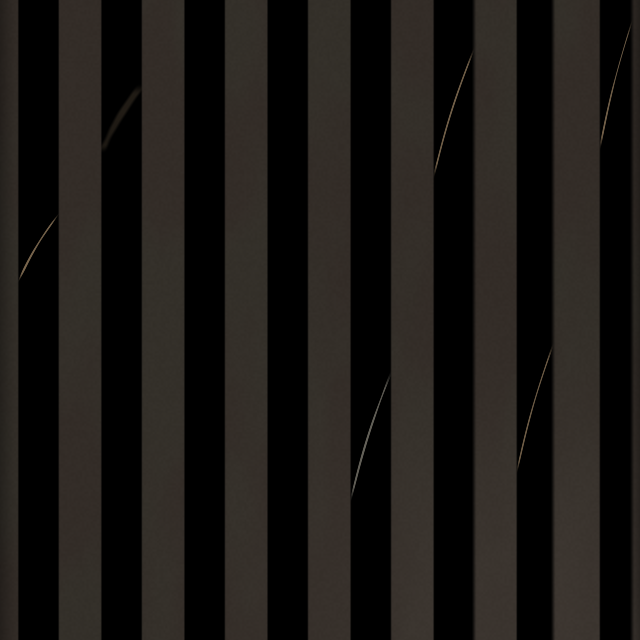
This pattern is drawn by a WebGL 1 fragment shader. Its source:

```glsl
precision highp float;

uniform vec2 u_resolution;

// Slat layout, in canvas widths
const float PITCH = 0.1298;
const float FIRST_GROOVE = 0.0286;
const float GROOVE_WIDTH = 0.0632;
const float RIGHT_NARROWING = 0.0125;
const float EDGE_SOFTNESS = 0.0018;
const float WORN_SOFTNESS = 0.0045;

// Veins: foot heights for even and odd grooves, then rise
const vec2 LEFT_FEET = vec2(0.560, 0.762);
const vec2 RIGHT_FEET = vec2(0.240, 0.724);
const float FOOT_DRIFT = 0.022;
const float LEFT_RISE = 0.106;
const float RIGHT_RISE = 0.200;
const float VEIN_BEND = 0.07;
const float VEIN_HALF_WIDTH = 0.0013;
const float GHOST_HALF_WIDTH = 0.0045;
const float GHOST_STRENGTH = 0.28;

// Colours
const vec3 SLAT_COLOR = vec3(0.200, 0.174, 0.154);
const vec3 SLAT_LIGHT = vec3(0.238, 0.212, 0.190);
const vec3 SLAT_OLIVE = vec3(0.190, 0.178, 0.152);
const vec3 WARM_VEIN = vec3(0.44, 0.37, 0.28);
const vec3 COOL_VEIN = vec3(0.36, 0.35, 0.32);
const float GRAIN_CELLS = 300.0;
const float GRAIN_AMOUNT = 0.012;

float hash(vec2 p) {
  vec3 q = fract(vec3(p.xyx) * 0.1031);
  q += dot(q, q.yzx + 33.33);
  return fract((q.x + q.y) * q.z);
}

float valueNoise(vec2 p) {
  vec2 cell = floor(p);
  vec2 f = fract(p);
  f = f * f * (3.0 - 2.0 * f);
  float low = mix(hash(cell), hash(cell + vec2(1.0, 0.0)), f.x);
  float high = mix(hash(cell + vec2(0.0, 1.0)), hash(cell + 1.0), f.x);
  return mix(low, high, f.y);
}

float cloudNoise(vec2 p) {
  float sum = 0.0;
  float weight = 0.5;
  for (int octave = 0; octave < 3; octave++) {
    sum += weight * valueNoise(p);
    p = p * 2.0 + 7.3;
    weight *= 0.5;
  }
  return sum / 0.875;
}

vec3 slatColor(vec2 uv) {
  // Broad stains, lighter towards the lower right
  float stain = cloudNoise(uv * vec2(9.0, 4.0));
  float glow = (1.0 - smoothstep(0.0, 0.55, uv.y)) * smoothstep(0.1, 0.9, uv.x);
  vec3 color = mix(SLAT_COLOR, SLAT_OLIVE, smoothstep(0.45, 0.75, stain));
  color = mix(color, SLAT_LIGHT, 0.8 * glow + 0.25 * smoothstep(0.55, 0.3, 1.0 - stain));

  // Fine grain and dim outer margins
  color += GRAIN_AMOUNT * (valueNoise(uv * GRAIN_CELLS) - 0.5);
  float margin = smoothstep(-0.03, 0.035, uv.x) * smoothstep(-0.02, 0.025, 1.0 - uv.x);
  return color * mix(0.45, 1.0, margin);
}

vec3 veinColor(float groove, float x, float y, float width, float pixel) {
  float onRight = step(3.5, groove);
  float odd = mod(groove, 2.0);
  float present = max(onRight, 1.0 - step(1.5, groove));
  float ghost = 1.0 - step(0.5, abs(groove - 1.0));

  // Height along the vein and its slightly bowed path across the groove
  vec2 feet = mix(LEFT_FEET, RIGHT_FEET + FOOT_DRIFT * (groove - 5.0), onRight);
  float rise = mix(LEFT_RISE, RIGHT_RISE, onRight);
  float t = (y - mix(feet.x, feet.y, odd)) / rise;
  float along = clamp(t, 0.0, 1.0);
  float path = width * (along - VEIN_BEND * sin(3.14159 * along));
  float distanceToVein = abs(x - path) * rise / length(vec2(width, rise));

  // Tapered stroke with faded tips
  float taper = 0.6 + 0.7 * valueNoise(vec2(along * 5.0, groove * 3.7));
  float halfWidth = taper * mix(VEIN_HALF_WIDTH, GHOST_HALF_WIDTH, ghost);
  float blur = max(0.5 * pixel, mix(0.0008, 0.003, ghost));
  float stroke = 1.0 - smoothstep(halfWidth - blur, halfWidth + blur, distanceToVein);
  stroke *= smoothstep(-0.02, 0.12, t) * (1.0 - smoothstep(0.85, 1.02, t));

  float cool = 1.0 - step(0.5, abs(groove - 4.0));
  float strength = mix(1.0, GHOST_STRENGTH, ghost) * (0.7 + 0.3 * taper);
  return present * stroke * strength * mix(WARM_VEIN, COOL_VEIN, cool);
}

void main() {
  vec2 uv = gl_FragCoord.xy / u_resolution;
  float pixel = 1.0 / min(u_resolution.x, u_resolution.y);

  // Each cell holds one groove with slat on both sides
  float groove = floor((uv.x - FIRST_GROOVE) / PITCH + 0.25);
  float x = uv.x - FIRST_GROOVE - groove * PITCH;
  float width = GROOVE_WIDTH - RIGHT_NARROWING * smoothstep(5.0, 7.0, groove);

  // Right-hand grooves have a more worn far edge
  float nearSoft = max(EDGE_SOFTNESS, pixel);
  float farSoft = max(mix(EDGE_SOFTNESS, WORN_SOFTNESS, step(4.5, groove)), pixel);
  float opening = smoothstep(-nearSoft, nearSoft, x)
                * (1.0 - smoothstep(-farSoft, farSoft, x - width));

  vec3 vein = veinColor(groove, x, uv.y, width, pixel);
  gl_FragColor = vec4(mix(slatColor(uv), vein, opening), 1.0);
}
```
